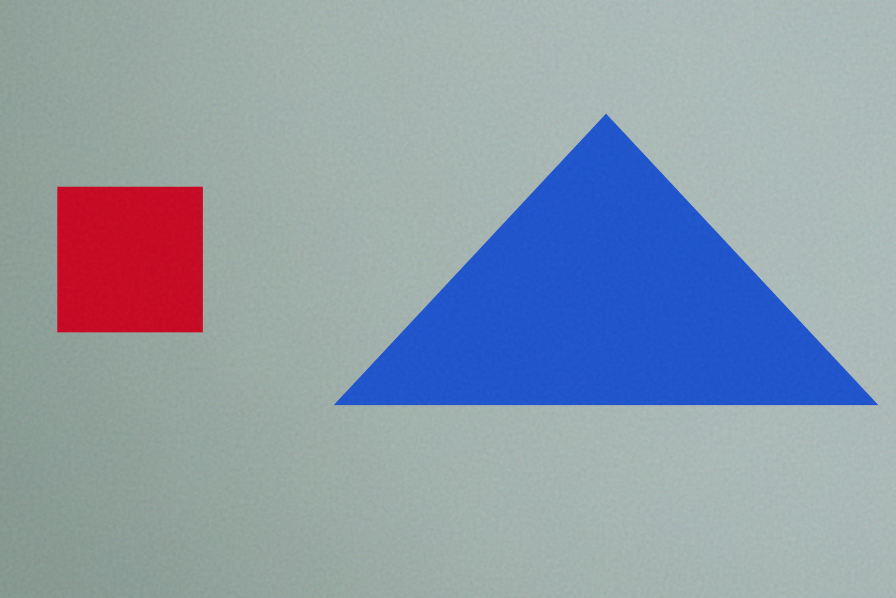
Give the GLSL for this background, as a Shadertoy shader.

```glsl
// A red square and a wide blue triangle on a softly lit grey-green wall.
// Shapes are signed distances over a smooth light gradient, and layered
// gradient noise adds a fine coloured grain with faint larger mottling.

const vec3 WALL_SHADE = vec3(0.545, 0.615, 0.585);
const vec3 WALL_MID   = vec3(0.632, 0.692, 0.672);
const vec3 WALL_LIGHT = vec3(0.675, 0.733, 0.724);
const vec3 RED        = vec3(0.780, 0.045, 0.145);
const vec3 BLUE       = vec3(0.130, 0.335, 0.800);

// Pseudo-random gradient for a lattice cell, each component in -1..1
vec2 hashGradient(vec2 cell) {
    vec3 h = fract(cell.xyx * vec3(0.1031, 0.1030, 0.0973));
    h += dot(h, h.yzx + 33.33);
    return 2.0 * fract((h.xx + h.yz) * h.zy) - 1.0;
}

float gradientNoise(vec2 p) {
    vec2 cell = floor(p);
    vec2 f = fract(p);
    vec2 w = f * f * f * (f * (f * 6.0 - 15.0) + 10.0);
    vec2 e = vec2(1.0, 0.0);
    float a = dot(hashGradient(cell), f);
    float b = dot(hashGradient(cell + e.xy), f - e.xy);
    float c = dot(hashGradient(cell + e.yx), f - e.yx);
    float d = dot(hashGradient(cell + e.xx), f - e.xx);
    return mix(mix(a, b, w.x), mix(c, d, w.x), w.y);
}

// Independent noise per colour channel
vec3 colourNoise(vec2 p) {
    return vec3(gradientNoise(p),
                gradientNoise(p + vec2(37.3, 91.7)),
                gradientNoise(p + vec2(113.6, 17.2)));
}

float squareDistance(vec2 p, vec2 centre, float halfSide) {
    vec2 d = abs(p - centre) - halfSide;
    return max(d.x, d.y);
}

// Upright isosceles triangle hanging from its apex
float triangleDistance(vec2 p, vec2 apex, float halfBase, float height) {
    vec2 q = p - apex;
    vec2 sideNormal = normalize(vec2(height, halfBase));
    return max(dot(vec2(abs(q.x), q.y), sideNormal), -q.y - height);
}

float coverage(float dist, float pixel) {
    return 1.0 - smoothstep(-0.6 * pixel, 0.6 * pixel, dist);
}

// Light comes from the upper right and falls off to the lower left
vec3 wallColour(vec2 uv) {
    float light = uv.x + 0.22 * (uv.y - 0.5);
    vec3 wall = mix(WALL_SHADE, WALL_MID, smoothstep(-0.2, 0.52, light));
    wall = mix(wall, WALL_LIGHT, smoothstep(0.25, 0.95, light));
    float corner = smoothstep(0.35, 0.85, length(uv - vec2(0.62, 0.62)));
    return wall - 0.022 * corner;
}

void mainImage(out vec4 fragColor, in vec2 fragCoord) {
    vec2 uv = fragCoord / iResolution.xy;
    vec2 p = uv * vec2(1.5, 1.0);
    float pixel = 1.0 / iResolution.y;

    // Wall and the two flat shapes
    float square = coverage(squareDistance(p, vec2(0.2178, 0.566), 0.1218), pixel);
    float triangle = coverage(triangleDistance(p, vec2(1.0146, 0.810), 0.456, 0.4875), pixel);
    vec3 colour = wallColour(uv);
    colour = mix(colour, RED, square);
    colour = mix(colour, BLUE, triangle);

    // Fine grain and faint mottling, quieter on the shapes
    float strength = mix(1.0, 0.7, max(square, triangle));
    vec3 grain = 0.035 * colourNoise(p * 190.0);
    grain += 0.022 * gradientNoise(p * 131.0 + 7.4);
    grain += 0.008 * colourNoise(p * 9.0 + 3.1);
    colour += strength * grain;

    fragColor = vec4(clamp(colour, 0.0, 1.0), 1.0);
}
```
